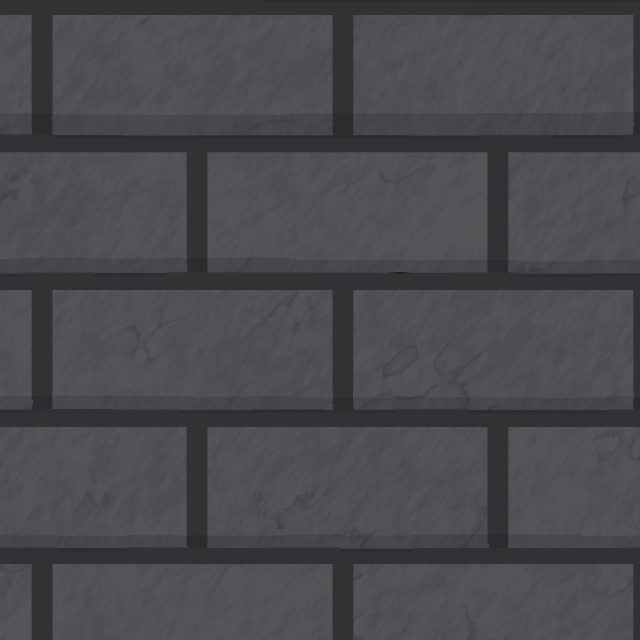
Give the GLSL for this texture, as a Shadertoy shader.

```glsl
// Dark slate bricks in running bond: five rows, a little over two bricks across.
// Rounded-off value noise, sheared along a diagonal and lit as relief, gives the stone;
// a soft shadow band, ragged lower edges and rare cracks vary from row to row.

float hash(vec2 p) {
    vec3 q = fract(p.xyx * vec3(0.1031, 0.1030, 0.0973));
    q += dot(q, q.yzx + 33.33);
    return fract((q.x + q.y) * q.z);
}

float noise(vec2 p) {
    vec2 i = floor(p), f = fract(p);
    f = f * f * (3.0 - 2.0 * f);
    return mix(mix(hash(i), hash(i + vec2(1, 0)), f.x),
               mix(hash(i + vec2(0, 1)), hash(i + vec2(1, 1)), f.x), f.y);
}

float fbm(vec2 p) {
    float sum = 0.0, amp = 0.5;
    for (int i = 0; i < 4; i++) {
        sum += amp * noise(p);
        p = mat2(1.6, 1.2, -1.2, 1.6) * p + 17.3;
        amp *= 0.55;
    }
    return sum;
}

// Stone height, stretched along the rising diagonal
float stoneHeight(vec2 p) {
    vec2 q = mat2(0.8, 0.6, 0.6, -0.8) * p;
    return fbm(q * vec2(65.0, 38.0) + 40.0);
}

// Antialiased coverage: 1 where d is positive
float cover(float d, float px) {
    return clamp(d / px + 0.5, 0.0, 1.0);
}

void mainImage(out vec4 fragColor, in vec2 fragCoord) {
    float px = 1.0 / iResolution.y;
    vec2 p = vec2(fragCoord.x, iResolution.y - fragCoord.y) * px; // y runs down

    // Brick layout: (u, v) is measured from the upper left corner of a brick
    float row = floor((p.y - 0.0234) / 0.2145);
    float v = p.y - 0.0234 - row * 0.2145;
    float shifted = p.x - 0.082 - 0.2422 * mod(row, 2.0);
    float column = floor(shifted / 0.4701);
    float u = shifted - column * 0.4701;
    vec2 id = vec2(column, row) + 20.0;

    // Lower edge steps a little along the row; the lower corners are chipped
    float stepNoise = hash(vec2(floor(p.x * 9.0 + hash(id.yy)), id.y));
    float bottom = 0.1885 + 0.003 * (hash(id.yy + 3.0) - 0.5) + 0.0025 * (stepNoise - 0.5);
    float nearFoot = smoothstep(0.145, 0.188, v);
    float chip = nearFoot * 0.009 * max(noise(vec2(v * 260.0, id.x * 7.0 + id.y)) - 0.6, 0.0);
    float side = min(u + chip, 0.4375 + chip - u);
    float brick = cover(side, px) * cover(v, px) * cover(bottom - v, px);

    // Stone: broad tone, fine grain and light from the upper left
    float h = stoneHeight(p);
    float slope = h - stoneHeight(p + vec2(0.0025, 0.002));
    float broad = fbm(p * 7.0 + id * 3.7);
    float tone = 0.68 + 1.1 * (h - 0.46) + 0.9 * (broad - 0.46) + 1.3 * slope;
    vec3 stone = mix(vec3(0.285, 0.285, 0.31), vec3(0.332, 0.328, 0.342), clamp(tone, 0.0, 1.0));

    // Sparse diagonal cracks
    vec2 along = mat2(0.6, 0.8, 0.8, -0.6) * p;
    float ridge = abs(noise(along * vec2(24.0, 11.0) + id * 5.1) - 0.5 + 0.35 * (h - 0.46));
    float crackArea = smoothstep(0.66, 0.8, noise(p * 9.0 + id * 2.3));
    stone -= 0.035 * crackArea * (1.0 - smoothstep(0.0, 0.07, ridge));

    vec3 color = mix(vec3(0.198, 0.198, 0.204), stone, brick);

    // Shadow band across the foot of each row, deepest on the first
    float bandStep = 0.004 * hash(vec2(floor(p.x * 2.2), id.y));
    float bandHeight = (abs(row) < 0.5 ? 0.032 : 0.019) + bandStep;
    float band = cover(v - bottom + bandHeight, px) * cover(bottom - v, px);
    color *= mix(vec3(1.0), vec3(0.87, 0.87, 0.90), band);

    // Bluish contact shade below, with thin black gaps in a few places
    float below = cover(v - bottom, px) * cover(bottom + 0.005 - v, px);
    color = mix(color, vec3(0.175, 0.175, 0.19), below * step(0.4, stepNoise));
    float gap = cover(0.0011 - abs(v - bottom), px);
    float gapArea = smoothstep(0.8, 0.83, noise(vec2(p.x * 8.0, id.y * 4.0 + 0.5)));
    color = mix(color, vec3(0.02), gap * gapArea);

    fragColor = vec4(color, 1.0);
}
```
